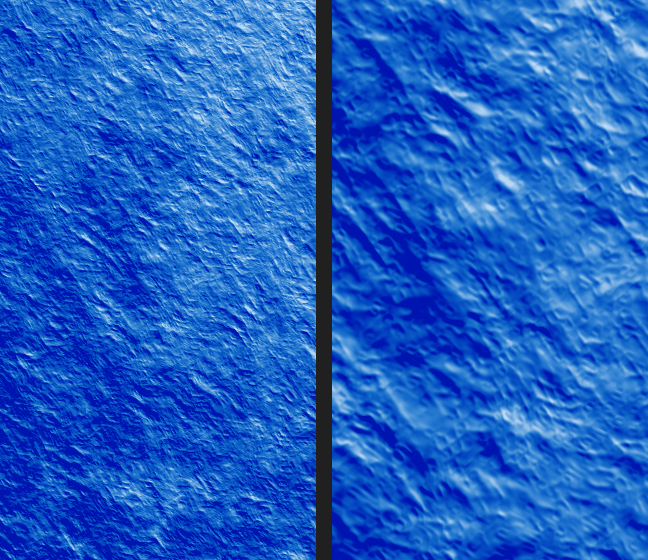
Left, the full canvas; right, a detail of the centre.
Reproduce this texture procedurally as a Shadertoy shader.

```glsl
// Wind-creased deep blue water with a pale sheen toward the upper right.

// Colour ramp from deep shade to glint; tone is an index into it.
const int STOPS = 7;
const vec3 RAMP[STOPS] = vec3[STOPS](
    vec3(0.00, 0.08, 0.69), vec3(0.01, 0.26, 0.75), vec3(0.05, 0.38, 0.78),
    vec3(0.17, 0.49, 0.82), vec3(0.35, 0.61, 0.86), vec3(0.56, 0.73, 0.90),
    vec3(0.72, 0.85, 0.96));

// Lengths are in canvas widths.
const float STREAK_ANGLE = -0.62;          // creases fall to the right
const float STRETCH = 0.68;                // frequency along a crease
const float BEND = 0.016;
const float CREASE_FREQ = 25.0;
const float CREASE_GROWTH = 1.6;
const int CREASE_OCTAVES = 5;
const float CREASE_ROUNDING = 0.05;
const float CREASE_CONTRAST = 0.83;
const float PATCH_FREQ = 13.0;
const float PATCH_STRETCH = 0.5;
const float PATCH_CONTRAST = 1.7;
const float PATCH_SKEW = 1.3;              // sparse glints below, sparse shade above
const float PATCH_VARIANCE = 0.06;
const vec2 LIGHT_DIR = vec2(0.42, 0.91);
const float SLOPE_STEP = 0.0018;
const float BASE_TONE = 0.13;
const vec2 SHEEN_RISE = vec2(1.3, 1.1);
const vec2 GLOW_CENTER = vec2(0.85, 1.45);
const float GLOW_RADIUS = 0.48;
const float GLOW_TONE = 0.7;

mat2 rotation(float a) {
    float c = cos(a), s = sin(a);
    return mat2(c, s, -s, c);
}

float hash(vec2 p) {
    vec3 q = fract(p.xyx * vec3(0.1031, 0.1030, 0.0973));
    q += dot(q, q.yzx + 33.33);
    return fract((q.x + q.y) * q.z);
}

float noise(vec2 p) {
    vec2 i = floor(p), f = fract(p);
    f = f * f * f * (f * (f * 6.0 - 15.0) + 10.0);
    return mix(mix(hash(i), hash(i + vec2(1, 0)), f.x),
               mix(hash(i + vec2(0, 1)), hash(i + vec2(1, 1)), f.x), f.y);
}

// Coordinates running along and across the creases, slightly bent.
vec2 streakSpace(vec2 p) {
    vec2 bend = vec2(noise(p * 11.0 + 3.7), noise(p * 11.0 + 41.3)) - 0.5;
    return rotation(-STREAK_ANGLE) * (p + BEND * bend);
}

// Rounded ridges; every octave has the same steepness.
float creaseHeight(vec2 p) {
    vec2 q = streakSpace(p);
    float height = 0.0, freq = CREASE_FREQ;
    for (int i = 0; i < CREASE_OCTAVES; i++) {
        float turn = 0.45 * sin(float(i) * 2.4);
        vec2 cell = rotation(turn) * q * vec2(STRETCH, 1.0) * freq;
        float d = 2.0 * noise(cell + float(i) * 17.3) - 1.0;
        height -= sqrt(d * d + CREASE_ROUNDING) / freq;
        freq *= CREASE_GROWTH;
    }
    return height;
}

// Ragged light and dark patches, centred on zero.
float patches(vec2 p) {
    vec2 q = streakSpace(p) * vec2(PATCH_STRETCH, 1.0) * PATCH_FREQ;
    float sum = 0.0, weight = 1.0;
    for (int i = 0; i < 4; i++) {
        sum += weight * (noise(q + 71.0) - 0.5);
        q = rotation(0.2) * q * 2.1;
        weight *= 0.75;
    }
    return sum;
}

float sheen(vec2 p) {
    vec2 d = (p - GLOW_CENTER) / GLOW_RADIUS;
    return BASE_TONE + dot(p, SHEEN_RISE) + GLOW_TONE * exp(-dot(d, d));
}

vec3 ramp(float tone) {
    float t = clamp(tone, 0.0, float(STOPS - 1));
    int i = min(int(t), STOPS - 2);
    return mix(RAMP[i], RAMP[i + 1], t - float(i));
}

void mainImage(out vec4 fragColor, in vec2 fragCoord) {
    vec2 p = fragCoord / iResolution.x;

    // Facets that face the light brighten, the others fall into shade.
    vec2 reach = LIGHT_DIR * SLOPE_STEP;
    float slope = (creaseHeight(p - reach) - creaseHeight(p + reach))
                / (2.0 * SLOPE_STEP);

    float blotch = patches(p);
    float skew = PATCH_SKEW * (1.0 - 2.0 * fragCoord.y / iResolution.y);
    blotch += skew * (blotch * blotch - PATCH_VARIANCE);

    float tone = sheen(p) + PATCH_CONTRAST * blotch + CREASE_CONTRAST * slope;
    fragColor = vec4(ramp(tone), 1.0);
}
```
